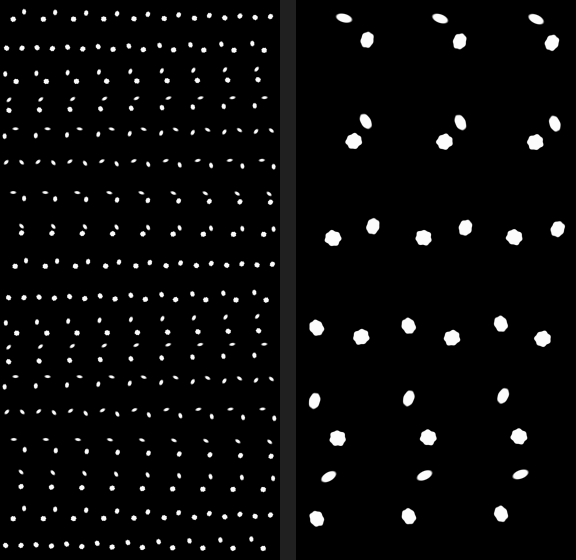
Left, the full canvas; right, a detail of the centre.
Write a Shadertoy shader that draws this pattern.

```glsl
// Rows of small white blob pairs on black, each pair turning along its own orbit.
const vec2  GRID        = vec2(9.0, 18.0);   // cells across and down
const float ROW_TURN    = 0.7853982;         // orbit phase step per row
const float COLUMN_TURN = 0.087;             // orbit phase step per column
const float ORBIT_WIDTH = 0.35;              // horizontal orbit radius, in cells
const float BLOB_LENGTH = 0.086;             // half size along the orbit
const float BLOB_THIN   = 0.044;             // half thickness at the orbit top
const float BLOB_THICK  = 0.083;             // half thickness at the orbit bottom
const float ROUGHNESS   = 0.09;              // edge irregularity
const vec3  INK         = vec3(0.99);
const vec3  PAPER       = vec3(0.0);

float hash(vec2 p) {
    return fract(sin(dot(p, vec2(127.1, 311.7))) * 43758.5);
}

float bump(float x, float center, float width) {
    float t = (x - center) / width;
    return exp(-t * t);
}

// Orbit center relative to the cell center, y down
vec2 orbitCenter(float row) {
    float sway = -0.019 - 0.056 * cos(row * (1.204 - 0.0262 * row));
    float lift = -0.122 + 0.098 * bump(row, 13.2, 1.6)
               - 0.08 * smoothstep(15.0, 17.0, row);
    return vec2(sway, lift);
}

float orbitHeight(float row) {
    return mix(0.24, 0.33, smoothstep(8.0, 10.0, row))
         - 0.085 * bump(row, 7.1, 1.5);
}

// Signed distance to a rough ellipse lying along the orbit
float blob(vec2 p, vec2 radial, float seed) {
    float low = 0.5 + 0.5 * radial.y;
    float thickness = mix(BLOB_THIN, BLOB_THICK, low);
    vec2 tangent = vec2(-radial.y, radial.x);
    vec2 q = vec2(dot(p, radial) / thickness, dot(p, tangent) / BLOB_LENGTH);
    float a = atan(q.y, q.x + 1e-5);
    float wobble = 0.6 * sin(7.0 * a + seed) + 0.4 * sin(4.0 * a - 2.0 * seed);
    return (length(q) - 1.0 - ROUGHNESS * low * wobble) * thickness;
}

void mainImage(out vec4 fragColor, in vec2 fragCoord) {
    vec2 uv = fragCoord / iResolution.xy;
    vec2 p = vec2(uv.x, 1.0 - uv.y) * GRID;
    vec2 cell = floor(p);
    float pixel = GRID.x / iResolution.x;

    vec2 center = orbitCenter(cell.y);
    vec2 radius = vec2(ORBIT_WIDTH, orbitHeight(cell.y));

    // Nearest blob, including those that swing in from the side cells
    float d = 1.0;
    for (int i = -1; i <= 1; i++) {
        vec2 id = cell + vec2(float(i), 0.0);
        float phase = id.y * ROW_TURN + id.x * COLUMN_TURN;
        for (int k = 0; k < 2; k++) {
            float angle = phase - float(k) * 1.5707963;
            vec2 radial = vec2(-sin(angle), cos(angle));
            vec2 offset = p - id - 0.5 - center - radius * radial;
            float seed = 1.5 * hash(id + float(k) * 37.0);
            d = min(d, blob(offset, radial, seed));
        }
    }

    float coverage = smoothstep(0.75 * pixel, -0.75 * pixel, d);
    fragColor = vec4(mix(PAPER, INK, coverage), 1.0);
}
```
